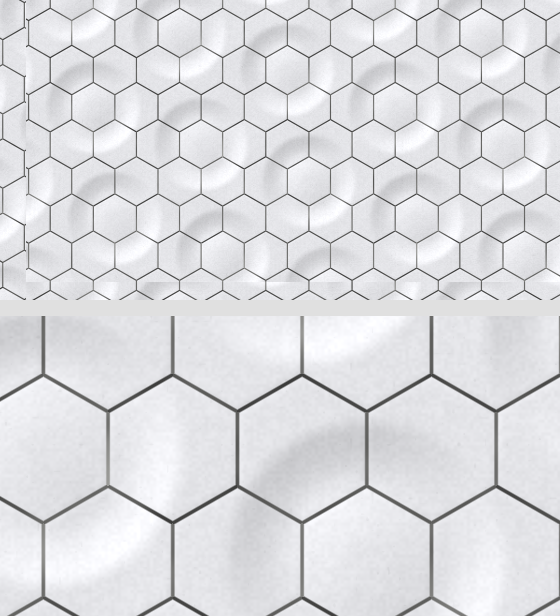
Top, the full canvas; bottom, a detail of the centre.
Give the GLSL for this pattern, as a Shadertoy shader.

```glsl
// White hexagonal wall tiles, thirteen across, with thin grey joints. Round
// dished domes sit on every seventh tile, shaded by a slope lit from upper left.
// The sheet is butted against shifted copies along its left and lower sides.

float hash(vec2 p) {
    return fract(sin(dot(p, vec2(127.1, 311.7))) * 43758.5453);
}

float valueNoise(vec2 p) {
    vec2 i = floor(p), f = fract(p);
    f = f * f * (3.0 - 2.0 * f);
    return mix(mix(hash(i), hash(i + vec2(1, 0)), f.x),
               mix(hash(i + vec2(0, 1)), hash(i + vec2(1, 1)), f.x), f.y);
}

// Offset from the centre of the pointy-topped hexagon holding p
vec2 hexLocal(vec2 p) {
    vec2 s = vec2(1.0, 1.7320508);
    vec2 a = p - s * round(p / s);
    vec2 b = p - s * (round(p / s - 0.5) + 0.5);
    return dot(a, a) < dot(b, b) ? a : b;
}

// Offset from the nearest dome centre, on a skewed lattice of seven tiles
vec2 domeLocal(vec2 p) {
    mat2 lattice = mat2(2.5, 0.866, 0.5, 2.598);
    vec2 cell = round(inverse(lattice) * p);
    vec2 nearest = vec2(9.0);
    for (int j = -1; j <= 1; j++)
        for (int i = -1; i <= 1; i++) {
            vec2 d = p - lattice * (cell + vec2(i, j));
            if (dot(d, d) < dot(nearest, nearest)) nearest = d;
        }
    return nearest;
}

// Light added or removed by the outer rim and the central dome
float relief(vec2 d) {
    float r = length(d);
    float facing = dot(d / max(r, 0.001), vec2(-0.6, -0.8));
    float rim = smoothstep(0.52, 0.98, r) * (1.0 - smoothstep(0.98, 1.16, r));
    float dome = smoothstep(0.0, 0.4, r) * (1.0 - smoothstep(0.42, 0.78, r));
    float lit = -0.105 * max(facing, 0.0) + 0.1 * max(-facing, 0.0);
    return rim * lit + dome * (facing * 0.042 + 0.008);
}

void mainImage(out vec4 fragColor, in vec2 fragCoord) {
    // One unit is a tile width; y runs downwards
    float pixel = 12.986 / iResolution.x;
    vec2 p = vec2(fragCoord.x, iResolution.y - fragCoord.y) * pixel;
    p.y *= 1.006;
    vec2 wall = p;

    // Shifted copies beyond the two seams
    if (p.x < 0.609) p += vec2(2.60, -2.18);
    else if (p.y > 6.583) p.y -= 6.583;
    p -= vec2(2.164, 2.5);

    vec2 q = hexLocal(p);
    vec2 centre = p - q;
    vec2 dome = domeLocal(p);
    float edge = 0.5 - max(abs(q.x), dot(abs(q), vec2(0.5, 0.8660254)));

    // Tile surface: relief, slight tilt of each tile, clouding and grain
    vec2 id = round(centre * vec2(2.0, 1.1547));
    vec2 tilt = vec2(hash(id), hash(id + 31.0)) - 0.5;
    float shade = 0.897 + relief(dome) + 0.03 * dot(tilt, q);
    shade += 0.012 * (valueNoise(wall * 1.8) - 0.5);
    shade += 0.034 * (valueNoise(wall * 40.0) - 0.5);
    shade += 0.014 * (valueNoise(wall * 15.0 + 7.0) - 0.5);
    shade -= 0.03 * smoothstep(0.88, 0.98, valueNoise(wall * 24.0 + 50.0));

    // Soft bevel: pale towards the light, dull away from it
    float bevel = 1.0 - smoothstep(0.015, 0.075, edge);
    shade += bevel * 0.06 * dot(q, vec2(-0.6, -0.8));

    // Joints: tone differs by side and pales in the lit part of rims
    float angle = round(atan(q.y, q.x) / 1.0471976) * 1.0471976;
    vec2 side = centre + 0.5 * vec2(cos(angle), sin(angle));
    float tone = hash(round(side * vec2(4.0, 2.3094)) + 3.0);
    float upright = step(abs(sin(angle)), 0.1);
    float glow = smoothstep(0.1, 0.6, dot(dome, vec2(0.6, 0.8)))
               * (1.0 - smoothstep(0.8, 1.1, length(dome)));
    float jointTone = 0.25 + 0.12 * tone + 0.1 * upright + 0.14 * glow;
    jointTone += 0.08 * (valueNoise(wall * 6.0 + 20.0) - 0.5);

    // Crisp core, feathered by a little over half a pixel on each side
    float feather = max(0.008, 0.62 * pixel);
    float joint = 1.0 - smoothstep(0.014 - feather, 0.014 + feather, edge);

    vec3 tile = shade * vec3(0.996, 0.998, 1.014);
    vec3 col = mix(tile, jointTone * vec3(1.0, 1.0, 0.98), joint);
    fragColor = vec4(clamp(col, 0.0, 1.0), 1.0);
}
```
